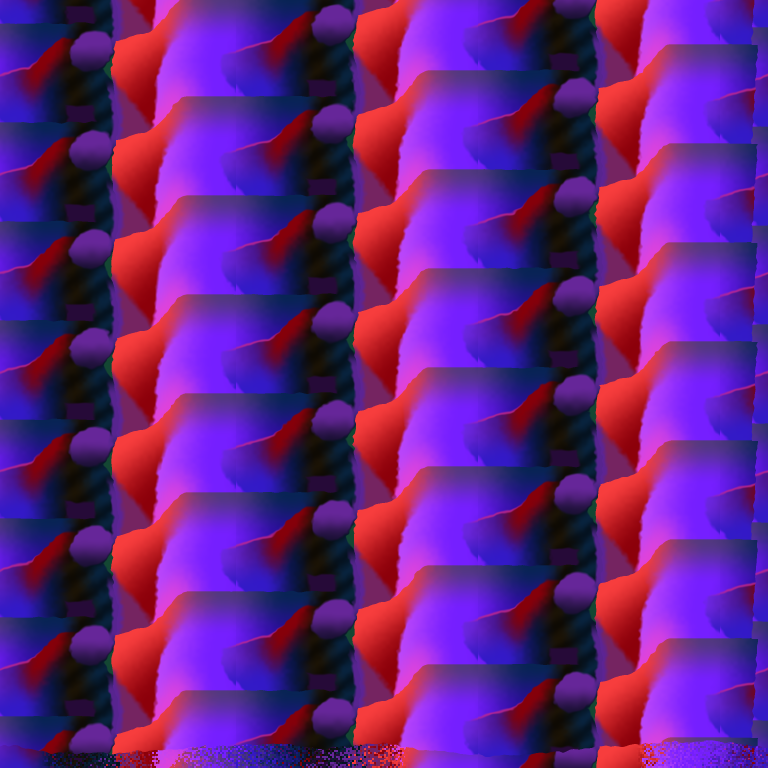
Give the GLSL for this pattern, as a WebGL 2 fragment shader.

```glsl
#version 300 es
precision highp float;
// Draped, glowing folds: sheared columns of one overlapping motif, about three across
// and eight down. Each motif is layered from soft gradients in a warped cell, with
// a torn strip along the bottom and a cut strip along the right side.
uniform vec2 u_resolution;
out vec4 fragColor;

float hash(vec2 p) {
  vec3 q = fract(p.xyx * 0.1031);
  q += dot(q, q.yzx + 33.33);
  return fract((q.x + q.y) * q.z);
}

float noise(vec2 p) {
  vec2 i = floor(p), f = fract(p);
  f *= f * (3.0 - 2.0 * f);
  return mix(mix(hash(i), hash(i + vec2(1, 0)), f.x),
             mix(hash(i + vec2(0, 1)), hash(i + vec2(1, 1)), f.x), f.y);
}

float ramp(float a, float b, float x) { return smoothstep(a, b, x); }

// Height of the fold's upper rim across the cell
float rim(float x) { return -0.07 * ramp(0.0, 0.1, x) - 0.37 * ramp(0.1, 0.3, x); }

// x: across the cell, t: depth below the rim, both 0 to 1
vec3 motif(float x, float t) {
  float w = t + rim(x);

  // Violet body under a mauve to navy shoulder
  vec3 shoulder = mix(vec3(0.85, 0.25, 0.38), vec3(0.32, 0.22, 0.5), ramp(0.12, 0.45, x));
  shoulder = mix(shoulder, vec3(0.03, 0.14, 0.33), ramp(0.45, 0.7, x));
  vec3 body = mix(vec3(0.74, 0.28, 0.98), vec3(0.46, 0.12, 1.0), ramp(0.16, 0.42, x));
  body = mix(body, vec3(0.16, 0.05, 0.6), ramp(0.45, 0.72, x));
  body = mix(body, vec3(0.88, 0.26, 0.85), ramp(0.65, 1.0, t) * (1.0 - ramp(0.18, 0.42, x)));
  vec3 c = mix(shoulder, body, ramp(0.0, 0.45, t));

  // Red wedge with a mauve triangle at its lower left
  float side = 0.23 - 0.1 * w;
  float soft = mix(0.14, 0.012, ramp(-0.35, 0.2, w));
  vec3 red = mix(vec3(0.97, 0.24, 0.24), vec3(0.55, 0.0, 0.04), ramp(0.1, 0.85, 0.9 * w + 2.0 * x));
  c = mix(red, c, ramp(side - soft, side + 0.5 * soft, x));
  c = mix(c, vec3(0.46, 0.14, 0.38), ramp(-0.02, 0.02, (w - 0.37) * 0.27 - x));
  c = mix(c, vec3(0.36, 0.14, 0.58), (1.0 - ramp(0.005, 0.03, x)) * ramp(0.3, 0.5, w));

  // Blue lobe turning dark red, with a thin pink lip
  float s = t - (0.56 - 0.12 * ramp(0.44, 0.66, x) - 0.31 * ramp(0.64, 0.79, x));
  float start = 0.44 + 0.5 * (t - 0.62) * (t - 0.62);
  float inside = ramp(0.0, 0.03, s) * ramp(start, start + 0.02, x);
  vec3 lobe = mix(vec3(0.42, 0.15, 0.88), vec3(0.26, 0.07, 0.5), ramp(0.44, 0.64, x));
  lobe = mix(lobe, vec3(0.2, 0.1, 0.78), ramp(0.1, 0.45, s));
  lobe = mix(lobe, vec3(0.03, 0.08, 0.24), ramp(0.6, 0.76, x));
  lobe = mix(lobe, vec3(0.52, 0.0, 0.04), ramp(0.58, 0.7, x) * (1.0 - ramp(0.12, 0.5, s)));
  c = mix(c, lobe, inside);
  float lip = 1.0 - ramp(0.0, 0.022, abs(s - 0.015));
  c = mix(c, vec3(0.8, 0.16, 0.55), 0.75 * lip * ramp(0.45, 0.56, x) * (1.0 - ramp(0.65, 0.72, x)));

  // Dark crease: olive to teal, a dim purple block and a rounded purple knob
  vec3 crease = mix(vec3(0.1, 0.07, 0.02), vec3(0.03, 0.13, 0.23), ramp(0.84, 0.95, x));
  crease *= 0.8 + 0.25 * sin(25.1327 * t + 40.0 * x);
  c = mix(c, crease, ramp(0.76, 0.86, x + 0.04 * t));
  vec2 block = abs(vec2(x, t) - vec2(0.845, 0.92)) / vec2(0.06, 0.09);
  c = mix(c, vec3(0.15, 0.04, 0.22), 1.0 - ramp(0.8, 1.1, max(block.x, block.y)));
  float knob = length((vec2(x, t) - vec2(0.906, 0.28)) / vec2(0.094, 0.22));
  vec3 knobColor = mix(vec3(0.4, 0.15, 0.6), vec3(0.1, 0.06, 0.2), ramp(0.2, 0.5, t));
  c = mix(c, knobColor, 1.0 - ramp(0.85, 1.0, knob));

  // Green sliver and purple hem beside the next column
  c = mix(c, vec3(0.34, 0.14, 0.56), ramp(0.97, 0.985, x) * ramp(0.1, 0.3, abs(t - 0.45)));
  return mix(c, vec3(0.08, 0.28, 0.2), ramp(0.0, 0.008, x - 0.965 - 0.22 * abs(t - 0.45)));
}

vec3 pattern(vec2 uv) {
  vec2 p = vec2(uv.x * 3.174 - 0.475, (1.0 - uv.y) * 7.758 - 1.414);

  // Torn bottom strip, speckled in patches
  float tear = 0.012 + 0.022 * noise(vec2(uv.x * 14.0, 3.0)) + 0.004 * noise(uv.xx * 90.0);
  if (uv.y < tear) {
    float patchy = ramp(0.45, 0.65, noise(vec2(uv.x * 9.0, 8.0)));
    p.y += 0.35 + 0.5 * patchy * (hash(floor(uv * 384.0)) - 0.5);
    p.x += 0.12 * patchy * (hash(floor(uv * 384.0) + 71.0) - 0.5);
  }

  // Cut right strip, shifted against its neighbour
  float cut = 0.985 - 0.008 * fract(p.y + 0.96) + 0.003 * noise(uv.yy * 120.0);
  if (uv.x > cut) p += vec2(-0.12, 0.17);

  // Wavy, slightly ragged column borders
  float border = p.y + 0.263 * floor(p.x + 0.5);
  p.x += 0.014 * sin(6.2832 * (border - 0.06)) + 0.012 * (noise(uv * 190.0) - 0.5);
  float column = floor(p.x), x = p.x - column;
  float v = p.y + 0.263 * column + 0.025 * (noise(uv * 100.0) - 0.5) * ramp(0.4, 0.8, x);
  return motif(x, fract(v - rim(x)));
}

void main() {
  // Nine samples smooth every fold edge
  vec3 sum = vec3(0.0);
  for (int i = 0; i < 9; i++) {
    vec2 offset = (vec2(i % 3, i / 3) - 1.0) / 3.0;
    sum += pattern((gl_FragCoord.xy + offset) / u_resolution);
  }
  fragColor = vec4(sum / 9.0, 1.0);
}
```
